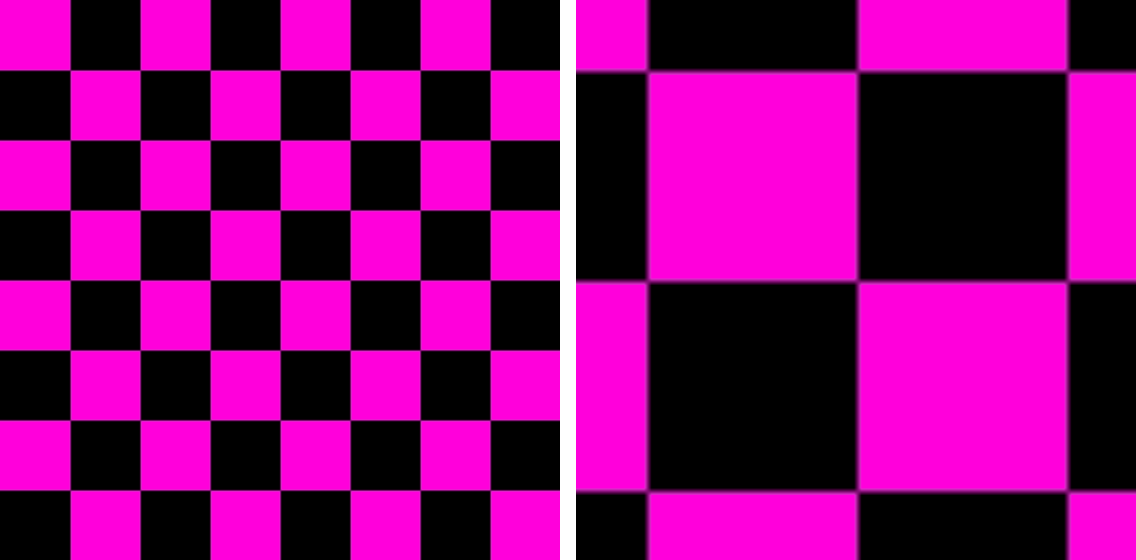
Left: the whole. Right: its middle third, enlarged.
This pattern is drawn by a three.js fragment shader. Its source:

```glsl
varying vec2 vUv;

// Soft alternating sign along each axis: -1 in even cells, +1 in odd ones
vec2 alternate(vec2 p) {
  vec2 line = clamp(floor(p + 0.5), 1.0, 7.0);
  vec2 side = clamp((p - line) / 0.018, -1.0, 1.0);
  return side * (2.0 * mod(line, 2.0) - 1.0);
}

void main() {
  // Eight cells each way, nudged slightly right and down
  vec2 cells = vUv * 8.0 + vec2(-0.009, 0.008);
  vec2 stripes = alternate(cells);
  float ink = 0.5 - 0.5 * stripes.x * stripes.y;

  // Pale fringe on the magenta side of each edge
  float fringe = 1.9 * pow(ink, 4.0) * (1.0 - ink);

  vec3 magenta = vec3(1.0, 0.0, 0.86);
  vec3 color = magenta * ink + vec3(0.0, 1.0, 0.3) * fringe;
  gl_FragColor = vec4(color, 1.0);
}
```
